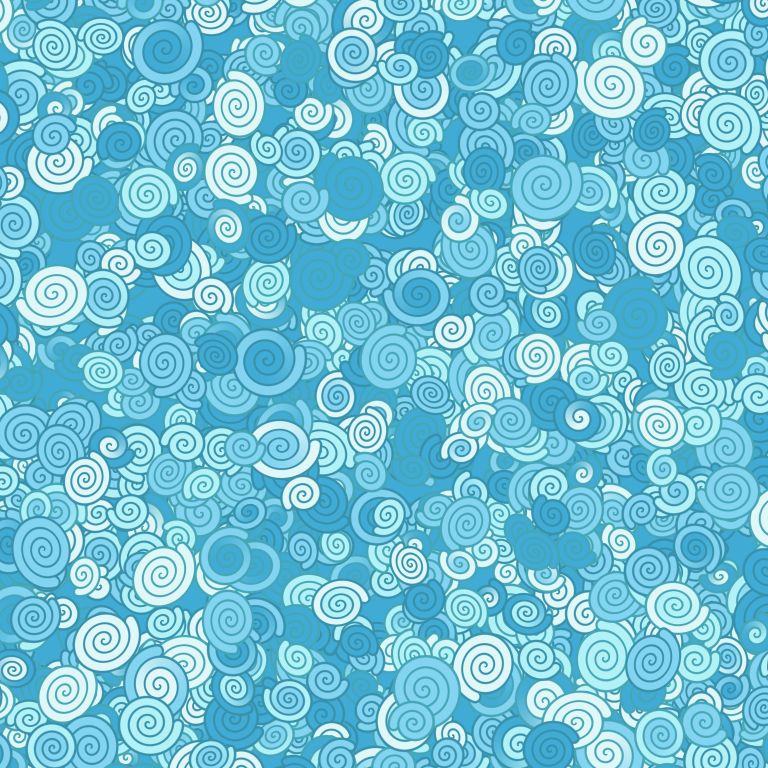
This pattern is drawn by a Shadertoy shader. Its source:

```glsl
const float TAU = 6.283185;
const float GROWTH = 0.85;        // below 1: the arm widens outwards
const float LINE_HALF = 0.0014;   // half line width, in canvas heights
const int LAYERS = 6;

const vec3 DEEP_LINE = vec3(0.22, 0.57, 0.67);
const vec3 TEAL_LINE = vec3(0.27, 0.65, 0.71);
const vec3 BLUE = vec3(0.25, 0.67, 0.83);
const vec3 SKY = vec3(0.51, 0.83, 0.94);
const vec3 ICE = vec3(0.70, 0.95, 0.97);
const vec3 FOAM = vec3(0.88, 0.97, 0.97);

vec3 hash3(vec2 p) {
    vec3 q = fract(p.xyx * vec3(0.1031, 0.1030, 0.0973));
    q += dot(q, q.yxz + 33.33);
    return fract((q.xxy + q.yzz) * q.zyx);
}

vec3 fillTone(float pick) {
    if (pick < 0.25) return BLUE;
    if (pick < 0.59) return SKY;
    return pick < 0.79 ? ICE : FOAM;
}

// Local spacing of the spiral arms at a given radius
float armPitch(float r, float radius, float turns) {
    return radius * pow(r / radius, 1.0 - GROWTH) / (GROWTH * turns);
}

// x: signed distance to the arm edge (positive inside), y: turns along the arm
vec2 spiralArm(vec2 p, float radius, float arms) {
    float turns = arms + 1.0;
    float r = max(length(p), 0.00001);
    float angle = fract(atan(p.y, p.x) / TAU);
    float s = turns * pow(r / radius, GROWTH) - angle;
    float arm = min(floor(s), arms - 1.0);
    float edge = (0.5 - abs(s - arm - 0.5)) * armPitch(r, radius, turns);

    // Round cap on the open outer end
    float capRadius = radius * pow((arms + 0.5) / turns, 1.0 / GROWTH);
    float capSize = 0.5 * armPitch(capRadius, radius, turns);
    float cap = capSize - length(p - vec2(capRadius, 0.0));
    return vec2(max(edge, cap), floor(s) + angle);
}

// Turn, mirror and slightly squash the curl space
vec2 curlSpace(vec2 p, vec3 rnd) {
    float a = TAU * rnd.x;
    p = mat2(cos(a), -sin(a), sin(a), cos(a)) * p;
    p.y *= rnd.y < 0.5 ? -1.0 : 1.0;
    return p * vec2(1.0, 1.0 + 0.2 * rnd.z);
}

// Paint one outlined curl over the colour below
vec3 paintCurl(vec3 below, vec2 p, float radius, vec3 shape, vec3 tint, float aa) {
    if (length(p) > radius * 1.25) return below;
    float arms = clamp(floor(radius / 0.0105 + 0.8 * shape.z - 0.6), 1.0, 3.0);
    vec2 arm = spiralArm(curlSpace(p, shape), radius, arms);

    vec3 inner = fillTone(tint.x);
    vec3 outer = tint.y < 0.3 ? fillTone(fract(tint.x + 0.3)) : inner;
    vec3 fill = mix(inner, outer, smoothstep(arms - 1.4, arms - 0.6, arm.y));
    vec3 line = mix(DEEP_LINE, TEAL_LINE, step(0.54, tint.z));

    float inside = smoothstep(-aa, aa, arm.x - LINE_HALF);
    float covered = smoothstep(-aa, aa, arm.x + 1.3 * LINE_HALF);
    return mix(below, mix(line, fill, inside), covered);
}

// One scattered layer; order flips which neighbour lies on top
vec3 paintLayer(vec3 below, vec2 uv, float layer, float aa) {
    float grid = 14.5 - 0.4 * layer;
    float order = mod(layer, 2.0) < 0.5 ? 1.0 : -1.0;
    vec2 g = uv * grid + layer * vec2(0.37, 0.61);
    vec2 home = floor(g);
    vec3 color = below;
    for (int y = -1; y <= 1; y++) {
        for (int x = -1; x <= 1; x++) {
            vec2 cell = home + order * vec2(x, y);
            vec2 seed = cell + layer * vec2(41.0, 67.0) + 100.0;
            vec3 place = hash3(seed);
            vec3 shape = hash3(seed + 211.0);
            vec3 tint = hash3(seed + 397.0);
            // Leave gaps in the top layers
            if (layer > 3.5 && fract(place.z * 17.0) < 0.3) continue;
            vec2 center = cell + mix(vec2(0.15), vec2(0.85), place.xy);
            float radius = mix(0.36, 0.66, place.z * place.z) / grid;
            color = paintCurl(color, (g - center) / grid, radius, shape, tint, aa);
        }
    }
    return color;
}

void mainImage(out vec4 fragColor, in vec2 fragCoord) {
    vec2 uv = fragCoord / iResolution.y;
    float aa = 0.8 / iResolution.y;
    vec3 color = BLUE;
    for (int i = 0; i < LAYERS; i++) {
        color = paintLayer(color, uv, float(i), aa);
    }
    fragColor = vec4(color, 1.0);
}
```
